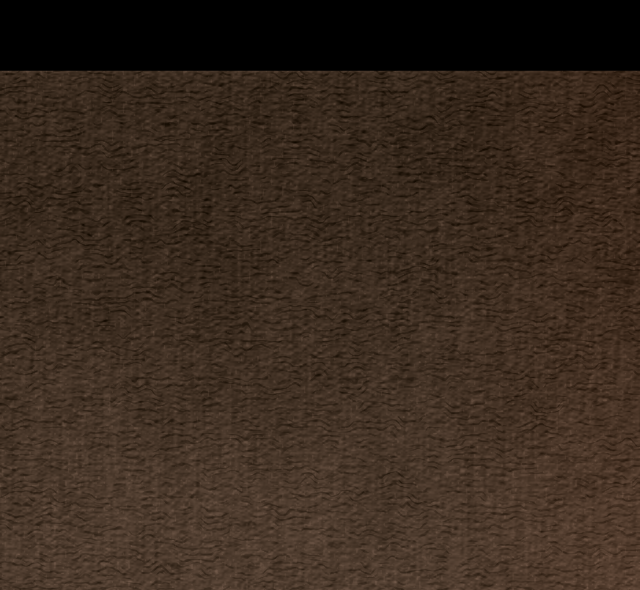
Write a Shadertoy shader that draws this texture.

```glsl
// Brown woven, leathery cloth with fine wavy creases under a plain black band.

const vec3 CLOTH_MID = vec3(0.240, 0.179, 0.130);
const vec3 TONE_STEP = vec3(0.050, 0.042, 0.039);
const vec3 WARM_TINT = vec3(0.012, -0.002, -0.006);
const float CLOTH_TOP = 0.880;

float hash(vec2 cell) {
    return fract(sin(dot(cell, vec2(127.1, 311.7))) * 43758.5453);
}

float noise(vec2 p) {
    vec2 cell = floor(p);
    vec2 f = fract(p);
    f = f * f * (3.0 - 2.0 * f);
    float low = mix(hash(cell), hash(cell + vec2(1.0, 0.0)), f.x);
    float high = mix(hash(cell + vec2(0.0, 1.0)), hash(cell + vec2(1.0)), f.x);
    return mix(low, high, f.y);
}

// Pebbled surface, wider than tall
float grainHeight(vec2 p, vec2 density) {
    return noise(p * density) + 0.5 * noise(p * density * 1.9 + 37.0);
}

// Brightness of slopes that face the light
float relief(vec2 p, vec2 density, vec2 toLight) {
    return grainHeight(p, density) - grainHeight(p + toLight, density);
}

// Broken, meandering horizontal furrows
float creases(vec2 p, float rows) {
    float bend = 1.5 * noise(p * vec2(48.0, 32.0)) + 0.5 * noise(p * 110.0);
    float furrow = 0.5 + 0.5 * cos(6.28318 * (p.y * rows + bend));
    float gate = smoothstep(0.30, 0.65, noise(p * vec2(60.0, 95.0) + 11.0));
    return smoothstep(0.50, 1.0, furrow) * gate;
}

// Small glints on raised fibres
float specks(vec2 p, float density) {
    return smoothstep(0.70, 0.95, noise(p * density + 71.0));
}

// Broad falloff: dim near the upper edge, brighter below
float lighting(vec2 uv) {
    float fall = mix(1.35, -0.75, smoothstep(-0.1, 0.78, uv.y));
    float corner = 0.35 * (1.0 - uv.x) * smoothstep(0.5, 0.9, uv.y);
    return fall + corner;
}

void mainImage(out vec4 fragColor, in vec2 fragCoord) {
    vec2 uv = fragCoord / iResolution.xy;
    vec2 p = fragCoord / iResolution.y;

    // Tone is counted in palette steps around the middle brown
    float tone = lighting(uv);
    tone += 1.9 * relief(p, vec2(120.0, 165.0), vec2(-0.0012, 0.0032));
    tone -= 1.35 * creases(p, 92.0) - 0.22;
    tone += 1.1 * (noise(p * vec2(185.0, 28.0)) - 0.5);
    tone += 1.0 * specks(p, 215.0);
    tone += 0.5 * (noise(p * 11.0) - 0.5);

    vec3 cloth = CLOTH_MID + TONE_STEP * tone;
    cloth += WARM_TINT * smoothstep(0.6, 1.0, uv.x);

    // Thin lit rim where the cloth ends, then black
    float rim = smoothstep(0.004, 0.0, abs(p.y - CLOTH_TOP + 0.002));
    cloth += TONE_STEP * 0.7 * rim;
    float inside = 1.0 - smoothstep(-0.0015, 0.0015, p.y - CLOTH_TOP);
    fragColor = vec4(max(cloth, 0.0) * inside, 1.0);
}
```
